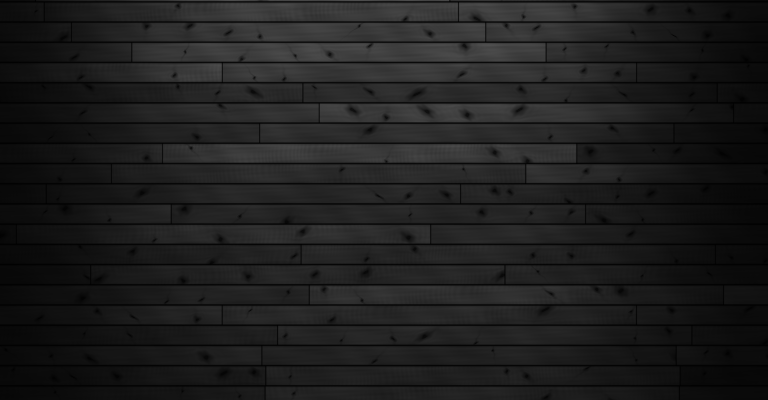
A Shadertoy shader for this texture:

```glsl
// Dark stained timber wall: long staggered planks in about twenty rows.
// Layered sines draw grain and saw marks, jittered cells scatter the knots,
// and a soft light from above fades toward the sides and the floor.

const float ROWS_PER_WIDTH = 38.0;  // canvas width in plank heights
const float PLANK_LENGTH = 20.5;    // in plank heights

float hash(vec2 p) {
    return fract(sin(dot(p, vec2(127.1, 311.7))) * 4375.85);
}

// End joint of a row as a share of the plank length: it swings out and back,
// then zigzags and settles.
float stagger(float row) {
    float swing = 0.7 * exp(-pow(abs(row - 4.7) / 2.6, 2.0));
    float settle = 0.56 * smoothstep(7.0, 16.0, row);
    float zigzag = 0.32 * cos(3.14159 * row) * exp(-pow(abs(row - 12.0) / 2.6, 2.0));
    return 0.08 + swing + settle + zigzag;
}

// Returns knot darkness in x and the sideways push on the grain in y.
vec2 knots(vec2 p, float seed) {
    float cell = floor(p.x / 2.1);
    vec2 result = vec2(0.0);
    for (float i = -1.0; i <= 1.0; i++) {
        vec2 id = vec2(cell + i, seed);
        float present = step(0.42, hash(id + 3.1));
        float size = mix(0.06, 0.25, pow(hash(id + 7.7), 1.5));
        vec2 center = vec2((id.x + 0.15 + 0.7 * hash(id)) * 2.1,
                           mix(0.1, 0.9, hash(id + 5.3)));
        vec2 d = p - center;
        d.x += d.y * (hash(id + 9.2) - 0.5) * 2.0;
        d += 0.03 * sin(d.yx * 17.0 + seed + id.x);
        float r = length(d / vec2(size * 1.3, size));
        float core = 0.52 * exp(-r * r * 1.6);
        float ring = 0.2 * exp(-r * 0.9) * (0.5 + 0.5 * cos(r * 6.0));
        // A faint stain leans across the board through the knot.
        float lean = d.x + (hash(id + 2.4) - 0.5) * d.y;
        float stain = 0.25 * exp(-pow(abs(lean) / (size * 0.9), 2.0) - abs(d.y) * 3.0);
        result.x += present * (core + ring + stain);
        result.y += present * d.y * 0.7 * exp(-r * r * 0.25);
    }
    return result;
}

// Fine horizontal fibres with slow bends and long cloudy patches.
float woodGrain(vec2 p, float seed) {
    float bend = sin(p.x * 0.55 + seed) + 0.5 * sin(p.x * 1.37 + seed * 2.3);
    float fibres = sin(p.y * 13.0 + bend * 1.5 + seed)
                 + 0.8 * sin(p.y * 24.0 - bend * 2.1 + p.x * 0.4 + seed * 5.0)
                 + 0.6 * sin(p.y * 34.0 + p.x * 1.9 + bend);
    float clouds = sin(p.x * 0.8 + p.y * 2.0 + seed * 3.0)
                 + sin(p.x * 2.3 - p.y * 3.0 + bend);
    return 0.026 * fibres + 0.05 * clouds;
}

void mainImage(out vec4 fragColor, in vec2 fragCoord) {
    vec2 uv = fragCoord / iResolution.xy;
    float pixel = ROWS_PER_WIDTH / iResolution.x;
    vec2 wall = vec2(fragCoord.x, iResolution.y - fragCoord.y) * pixel;
    wall.y -= 0.09;

    // Plank layout: each row is shifted by its own stagger.
    float row = floor(wall.y);
    float along = wall.x - PLANK_LENGTH * stagger(row);
    float plank = floor(along / PLANK_LENGTH);
    vec2 p = vec2(along - plank * PLANK_LENGTH, wall.y - row);
    float seed = 40.0 * hash(vec2(plank, row) + 1.7);

    // Stain: boards range from dark to medium, a few are clearly paler.
    float pale = smoothstep(0.8, 0.95, hash(vec2(seed, 2.0)));
    float tone = mix(0.68, 1.16, hash(vec2(seed, 6.0))) + 0.42 * pale;

    // Wood surface: grain bends around knots, some boards keep saw marks.
    vec2 knot = knots(p, seed);
    float grain = woodGrain(p - vec2(0.0, knot.y), seed);
    float sawn = step(0.5, hash(vec2(seed, 8.0)));
    float pitch = 22.0 + 8.0 * hash(vec2(seed, 9.0));
    float saw = sin(p.x * pitch + 4.0 * sin(p.x * 1.3 + seed)
                    + 2.0 * sin(p.x * 3.7) + sin(p.y * 5.0 + seed))
              * (0.5 + 0.5 * sin(p.x * 0.9 + p.y * 4.0));
    float wood = tone * (1.0 + grain + 0.035 * sawn * saw);
    wood *= 1.0 - min(knot.x, 0.75);

    // Seams: dark gaps, soft shade beside them, a faint lit upper edge.
    float seam = min(p.y, 1.0 - p.y);
    float joint = min(p.x, PLANK_LENGTH - p.x);
    float rowGap = 1.0 - smoothstep(0.0, 0.025 + pixel, seam);
    float endGap = 1.0 - smoothstep(0.0, 0.01 + pixel, joint);
    wood *= 1.0 - 0.14 * exp(-seam * 11.0);
    wood *= 1.0 + 0.1 * exp(-pow(abs(p.y - 0.14) / 0.06, 2.0));
    wood *= (1.0 - 0.8 * rowGap) * (1.0 - 0.7 * endGap);

    // Light: broad in the middle, strongest at the top.
    float side = abs(uv.x - 0.49);
    float beam = 1.0 - smoothstep(0.15, 0.52, side);
    float light = 0.04 + 0.19 * beam * mix(0.44, 1.08, uv.y);

    fragColor = vec4(vec3(clamp(wood * light, 0.0, 1.0)), 1.0);
}
```
